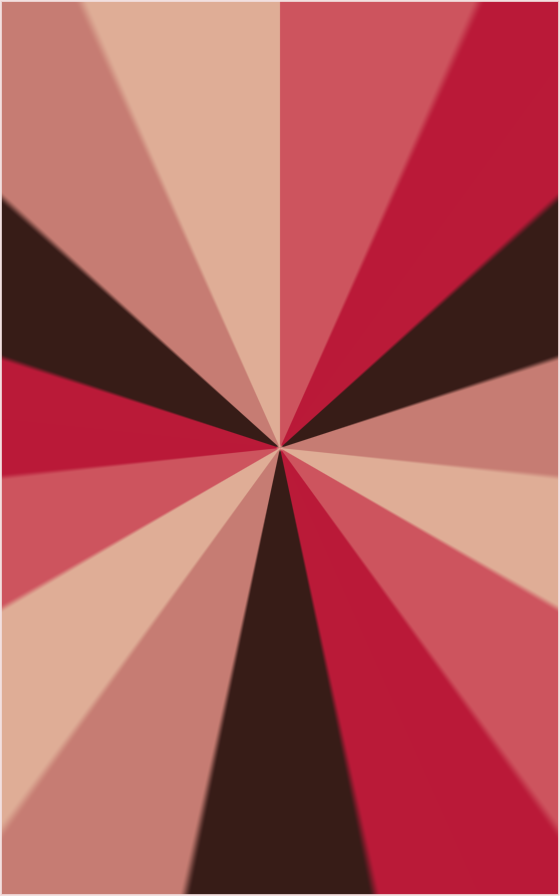
Write a Shadertoy shader that draws this background.

```glsl
// Fifteen equal rays burst from the centre in five repeating warm tones.
// The angle picks the tone; soft joints widen with radius, except for a
// crisp seam at the top, and a thin pale frame encloses the canvas.

const float RAYS = 15.0;
const float TAU = 6.2831853;

// Tones in clockwise order, starting at the top.
vec3 rayTone(float index) {
    vec3 tones[5] = vec3[5](
        vec3(0.805, 0.330, 0.370),  // rose
        vec3(0.728, 0.100, 0.220),  // crimson
        vec3(0.215, 0.108, 0.092),  // cocoa
        vec3(0.778, 0.488, 0.450),  // dusty pink
        vec3(0.873, 0.680, 0.590)); // peach
    return tones[int(mod(index + 0.5, 5.0))];
}

void mainImage(out vec4 fragColor, in vec2 fragCoord) {
    float pixel = 1.0 / iResolution.y;
    vec2 p = (fragCoord - 0.5 * iResolution.xy) * pixel;
    float radius = max(length(p), 0.25 * pixel);

    // Clockwise angle from the top, measured in rays.
    float ray = mod(atan(p.x, p.y) / TAU * RAYS, RAYS);
    float joint = floor(ray + 0.5);
    float offset = ray - joint;

    // Blend the two rays that meet at the nearest joint.
    float isSeam = step(mod(joint, RAYS), 0.5);
    float softness = mix(0.032, 0.0, isSeam);
    float pixelWidth = 0.75 * pixel * RAYS / (TAU * radius);
    float blend = min(max(softness, pixelWidth), 0.5);
    vec3 color = mix(rayTone(joint + RAYS - 1.0), rayTone(joint + RAYS),
                     smoothstep(-blend, blend, offset));

    // Small warm glint where the rays converge.
    color = mix(color, vec3(0.90, 0.66, 0.59),
                0.75 * (1.0 - smoothstep(0.001, 0.005, radius)));

    // Thin pale frame.
    vec2 inset = 0.5 * iResolution.xy * pixel - abs(p);
    float edge = min(inset.x, inset.y);
    float frame = 1.0 - smoothstep(-0.5 * pixel, 0.5 * pixel, edge - 0.00195);
    color = mix(color, vec3(0.95, 0.88, 0.88), frame);

    fragColor = vec4(color, 1.0);
}
```
